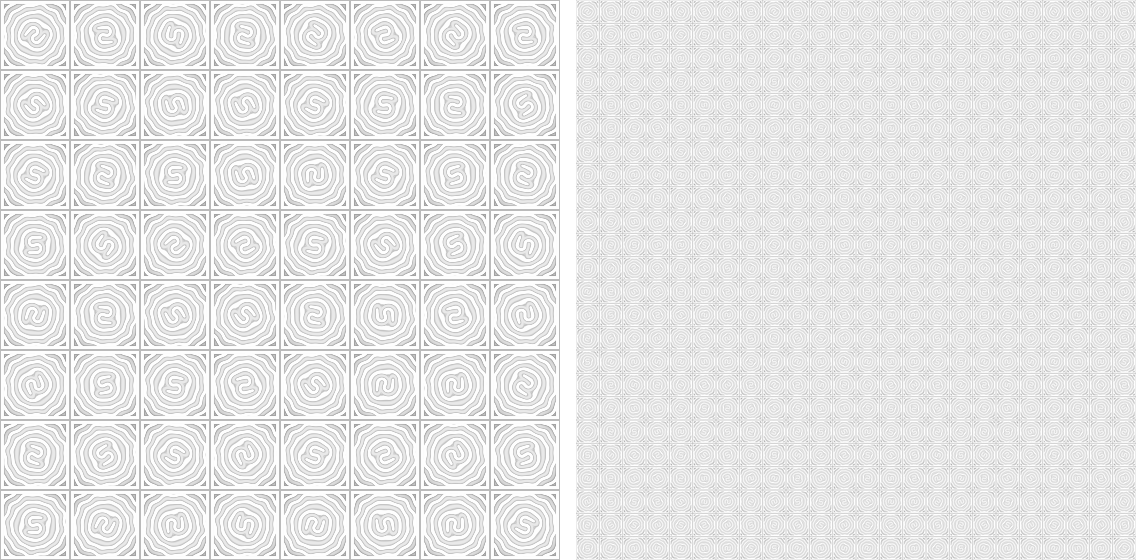
Left: one tile. Right: repeated 3 by 3.
Write a Shadertoy shader that draws this pattern.

```glsl
// Embossed pale tiles: each holds an S-shaped ridge enclosed by wavy rings.
// Rings are level sets of the distance to the S, easing into circles outward;
// a hash turns, mirrors and bends every tile. Whole tile counts keep it seamless.

#define TILES 8.0          // repeats across and down
#define PITCH 0.107        // spacing of ridges, in tiles
#define RIDGE 0.0225       // half width of a ridge
#define GROUT 0.0085       // half width of the joint between tiles
#define FRAME 0.056        // outer margin up to the recessed window
#define LEG 0.075          // length of the free ends of the S
#define TWIST 2.6          // curl of the S, radians per tile
#define WAVE 0.011         // height of the ripples on the outer rings
#define WHITE 0.995
#define FLOOR_LIGHT 0.915
#define FLOOR_DARK 0.7
#define JOINT 0.58

const float TAU = 6.2831853;

vec3 hash3(vec2 cell) {
    vec3 q = fract(cell.xyx * vec3(0.1031, 0.1030, 0.0973) + 0.37);
    q += dot(q, q.yxz + 33.33);
    return fract((q.xxy + q.yzz) * q.zyx);
}

mat2 rotation(float angle) {
    float c = cos(angle), s = sin(angle);
    return mat2(c, s, -s, c);
}

// Vertical line at x = 0 between two heights
float upright(vec2 p, float low, float high) {
    return length(vec2(p.x, p.y - clamp(p.y, low, high)));
}

// Half of the S: centre bar, arch and free leg
float hookDistance(vec2 p) {
    float radius = 0.5 * PITCH, top = 0.025;
    float d = min(upright(p, -top, top),
                  upright(p - vec2(PITCH, 0.0), -LEG, top));
    vec2 q = p - vec2(radius, top);
    if (q.y > 0.0) d = min(d, abs(length(q) - radius));
    return d;
}

// Union that stays crisp on the S and rounds the notches further out
float roundedUnion(float a, float b) {
    float d = min(a, b);
    float k = 0.001 + 0.07 * smoothstep(0.055, 0.1, d);
    float h = max(k - abs(a - b), 0.0) / k;
    return d - 0.25 * h * h * k;
}

// Distance to the nearest ridge centre line
float ridgeDistance(vec2 p, vec3 seed) {
    float r = length(p);
    float angle = r > 0.0 ? atan(p.y, p.x) : 0.0;

    // Turned, mirrored and curled copy for the S
    vec2 q = rotation(TAU * seed.x) * p;
    if (seed.y > 0.5) q.x = -q.x;
    q = rotation(TWIST * min(r, 0.2)) * q;
    float glyph = roundedUnion(hookDistance(q), hookDistance(-q));

    // Broad wobble on all rings, ripples towards the rim
    float wobble = 0.005 * sin(5.0 * angle + TAU * seed.y);
    float ripple = sin(12.0 * angle + 1.5 * seed.z)
                 + 0.5 * sin(9.0 * angle + TAU * seed.x);
    float rim = r - 0.115 + wobble + WAVE * ripple * smoothstep(0.25, 0.45, r);

    float level = mix(glyph, rim, smoothstep(0.16, 0.34, r));
    float ring = clamp(round(level / PITCH), 0.0, 4.0);
    return abs(level - ring * PITCH);
}

void mainImage(out vec4 fragColor, in vec2 fragCoord) {
    vec2 grid = fragCoord / iResolution.xy * TILES;
    vec2 p = fract(grid) - 0.5;
    vec3 seed = hash3(mod(floor(grid), TILES));
    float soft = 0.5 * TILES / min(iResolution.x, iResolution.y);

    float border = 0.5 - max(abs(p.x), abs(p.y));
    float ridge = ridgeDistance(p, seed) - RIDGE;
    float window = border - FRAME;

    // Recessed floor, shaded beside its walls and in the corners
    float wall = max(min(ridge, window), 0.0);
    float tone = mix(FLOOR_DARK, FLOOR_LIGHT, smoothstep(-0.004, 0.024, wall));
    tone -= 0.15 * smoothstep(0.42, 0.58, length(p));

    // Raised ridges and frame, then the joint
    float raised = smoothstep(soft, -soft, min(ridge, window));
    tone = mix(tone, WHITE, raised);
    tone = mix(tone, JOINT, smoothstep(soft, -soft, border - GROUT));

    fragColor = vec4(vec3(tone), 1.0);
}
```
